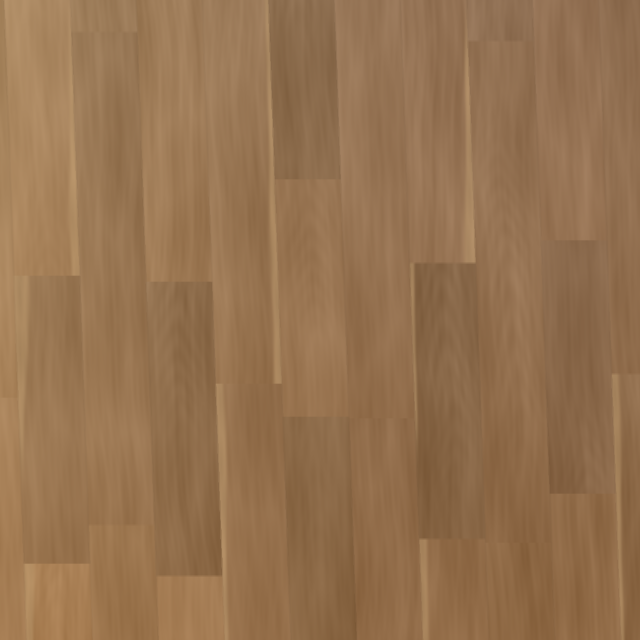
Give the GLSL for this texture, as a WebGL 2 fragment shader.

```glsl
#version 300 es
precision highp float;

#define STRIP_WIDTH 0.1032
#define STRIP_SHIFT 0.0065
#define LEAN 0.035
#define SHORT_PLANK 0.42
#define LONG_PLANK 0.82
#define TONE_RANGE 0.105
#define GRAIN_DEPTH 0.016
#define FIBRE_DEPTH 0.034
#define MOTTLE_DEPTH 0.06
#define SEAM_DEPTH 0.04
#define SOFTNESS 0.0032
#define SEED 7.0

uniform vec2 u_resolution;
out vec4 outColor;

const float PI = 3.14159;
const vec3 TOP_LEFT = vec3(0.650, 0.520, 0.368);
const vec3 TOP_RIGHT = vec3(0.570, 0.440, 0.325);
const vec3 LOW_LEFT = vec3(0.645, 0.485, 0.318);
const vec3 LOW_RIGHT = vec3(0.560, 0.412, 0.272);
const vec3 SAPWOOD = vec3(0.755, 0.620, 0.445);
const vec3 KNOT = vec3(0.400, 0.285, 0.185);

float hash(vec2 p) {
  vec3 q = fract(vec3(p.xyx) * 0.1031 + SEED * 0.017);
  q += dot(q, q.yzx + 33.33);
  return fract((q.x + q.y) * q.z);
}

// Cellular noise: distance to the nearest scattered point
float cells(vec2 p) {
  vec2 cell = floor(p);
  float nearest = 2.0;
  for (int j = -1; j <= 1; j++) {
    for (int i = -1; i <= 1; i++) {
      vec2 c = cell + vec2(i, j);
      vec2 point = c + vec2(hash(c), hash(c + 57.3));
      nearest = min(nearest, distance(p, point));
    }
  }
  return nearest;
}

// Long wavering lines, with nested arches on some planks
float grain(float across, float down, float seed, float mottle) {
  float bend = across + 0.07 * sin(down * 9.0 + seed * 40.0)
             + 0.025 * sin(down * 23.0 + seed * 17.0);
  float lines = 0.5 * sin(bend * 15.0 + seed * 30.0)
              + 0.3 * sin(bend * 37.0 + 1.5 * sin(down * 7.0 + seed * 9.0))
              + 0.25 * sin(bend * 79.0 + 2.0 * sin(down * 4.0));
  float centre = bend - 0.5;
  float rings = sin(130.0 * (down - 0.3 * sqrt(centre * centre + 0.008))
              + 3.0 * sin(down * 13.0 + seed * 21.0) + 5.0 * mottle);
  float figure = smoothstep(0.5, 0.9, fract(seed * 7.31));
  figure *= exp(-7.0 * centre * centre) * (0.5 + 0.5 * sin(down * 8.0 + seed * 33.0));
  return lines + 0.8 * figure * rings;
}

vec3 floorColor(vec2 p) {
  float down = 1.0 - p.y;

  // Leaning strips: short and long planks alternate, their ends stagger in a wave
  float strip = (p.x - LEAN * down - STRIP_SHIFT) / STRIP_WIDTH;
  float column = floor(strip);
  float across = strip - column;
  float odd = mod(column, 2.0);
  float jitter = hash(vec2(column, 11.0)) - 0.5;
  float plankEnd = 0.1 + 0.6 * abs(sin((column - 1.0) * PI / 6.0)) + 0.1 * jitter;
  float plankLength = mix(SHORT_PLANK, LONG_PLANK, odd) + 0.1 * jitter;
  float along = (down - plankEnd) / plankLength;
  vec2 plank = vec2(column, floor(along));
  float part = fract(along);
  float seed = hash(plank + 19.0);

  // Broad light over the floor: pale on the left, warm at the bottom
  float fade = p.x * (2.0 - p.x);
  vec3 color = mix(mix(TOP_LEFT, TOP_RIGHT, fade), mix(LOW_LEFT, LOW_RIGHT, fade), down);

  // Short planks turn dark and light, long ones stay near the common tone
  float tone = mix(mix(-0.7, 0.3, mod(plank.y, 2.0)), -0.1, odd);
  tone += 0.5 * (hash(plank + 41.0) - 0.5);
  color *= 1.0 + TONE_RANGE * tone;
  color.b += 0.008 * (hash(plank + 63.0) - 0.5);

  // Grain, fine fibres and slow mottling
  float fibre = cells(vec2(across * 10.0 + column * 17.0, down * 10.0 + seed * 20.0));
  float mottle = cells(vec2(across * 1.4 + column * 5.0, down * 4.0 + seed * 20.0));
  float depth = 0.5 + 0.8 * hash(plank + 71.0);
  color += GRAIN_DEPTH * depth * grain(across, down, seed, mottle);
  color += FIBRE_DEPTH * (fibre - 0.45) + MOTTLE_DEPTH * (mottle - 0.45);
  color += 0.01 * sin(strip * 1.7 + 2.0 * sin(down * 4.0 + column));

  // Pale sapwood on every third strip, tapering away from the plank end
  float above = step(plank.y, -0.5);
  float side = mix(across, 1.0 - across, above);
  float taper = mix(1.0 - 1.3 * part, part, above);
  float reach = mix(0.06, 0.3, hash(plank + 93.0)) * max(0.0, taper);
  reach *= 0.85 + 0.15 * sin(down * 19.0 + seed * 12.0);
  float pale = 1.0 - smoothstep(reach * 0.7, reach + 0.04, side);
  pale *= step(mod(column, 3.0), 0.5) * smoothstep(0.0, 0.3, taper);
  color = mix(color, SAPWOOD * (0.94 + 0.12 * fibre), 0.5 * pale);

  // A rare small knot
  vec2 knotSpot = vec2(0.2 + 0.6 * hash(plank + 113.0), 0.2 + 0.6 * hash(plank + 127.0));
  vec2 knotOffset = (vec2(across, part) - knotSpot) * vec2(STRIP_WIDTH, plankLength);
  float knot = 1.0 - smoothstep(0.003, 0.014, length(knotOffset));
  color = mix(color, KNOT, 0.4 * knot * step(0.93, hash(plank + 131.0)));

  // Faint seams between strips
  float seam = min(across, 1.0 - across) * STRIP_WIDTH;
  return color * (1.0 - SEAM_DEPTH * (1.0 - smoothstep(0.0, 0.002, seam)));
}

void main() {
  vec2 uv = gl_FragCoord.xy / u_resolution;

  // Average a small patch to soften every edge
  vec3 sum = vec3(0.0);
  for (int k = 0; k < 9; k++) {
    sum += floorColor(uv + vec2(k % 3 - 1, k / 3 - 1) * SOFTNESS / 3.0);
  }
  outColor = vec4(clamp(sum / 9.0, 0.0, 1.0), 1.0);
}
```
